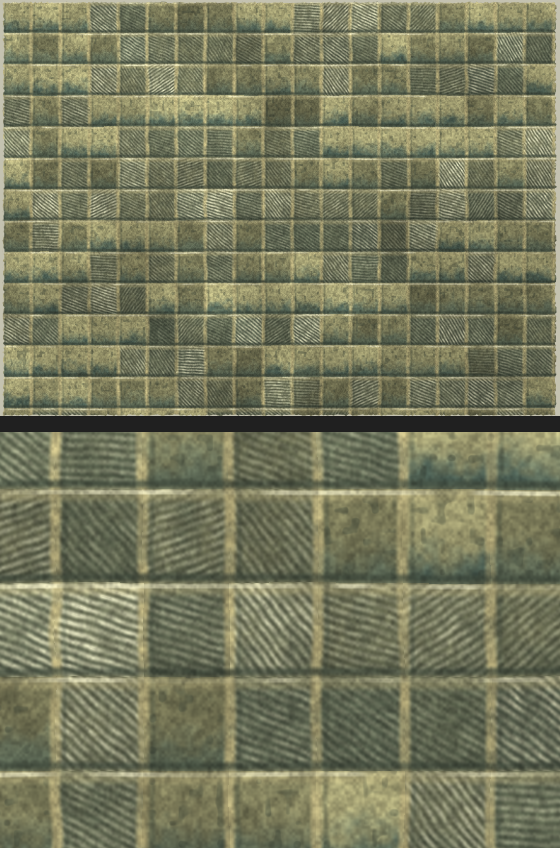
Top, the full canvas; bottom, a detail of the centre.
Write a WebGL 2 fragment shader that draws this texture.

```glsl
#version 300 es
precision highp float;

#define COLUMNS 19.0
#define ROWS 13.3
#define RUN_LENGTH 3.0
#define HATCH_LINES 11.0
#define HATCH_SHARE 0.47
#define BAR_HALF_WIDTH 0.06
#define SEAM_WIDTH 0.075
#define GRAIN 0.2
#define WOBBLE 0.025
#define BROAD_LIGHT 0.34

uniform vec2 u_resolution;
out vec4 outColor;

const vec3 SHADOW = vec3(0.23, 0.265, 0.215);
const vec3 TEAL = vec3(0.25, 0.33, 0.30);
const vec3 OLIVE = vec3(0.42, 0.42, 0.305);
const vec3 STRAW = vec3(0.65, 0.635, 0.455);
const vec3 GOLD = vec3(0.68, 0.64, 0.455);
const vec3 PALE = vec3(0.75, 0.75, 0.63);
const vec3 GLINT = vec3(0.84, 0.83, 0.70);
const vec3 BACKING = vec3(0.77, 0.76, 0.69);

float hash(vec2 p) {
  vec3 q = fract(vec3(p.xyx) * vec3(0.1031, 0.1030, 0.0973));
  q += dot(q, q.yzx + 33.33);
  return fract((q.x + q.y) * q.z);
}

float noise(vec2 p) {
  vec2 i = floor(p), f = fract(p);
  f = f * f * (3.0 - 2.0 * f);
  float low = mix(hash(i), hash(i + vec2(1, 0)), f.x);
  float high = mix(hash(i + vec2(0, 1)), hash(i + vec2(1, 1)), f.x);
  return mix(low, high, f.y);
}

// Soft band of the given half width around zero
float band(float d, float halfWidth, float blur) {
  return 1.0 - smoothstep(halfWidth - blur, halfWidth + blur, abs(d));
}

// Fine engraved lines, tilted differently in each cell
float hatch(vec2 f, vec2 id, vec2 grain, float pixel) {
  float tilt = mix(0.25, 1.0, hash(id + 17.0));
  float turn = hash(id + 29.0);
  if (turn < 0.12) tilt = -tilt;
  else if (turn < 0.24) tilt = 0.04;
  float phase = dot(f, vec2(-sin(tilt), cos(tilt))) * HATCH_LINES;
  phase += 0.3 * noise(grain * 5.0) + hash(id + 41.0);
  float fade = 1.0 - smoothstep(0.35, 0.8, pixel * HATCH_LINES);
  float wave = 0.5 + 0.5 * cos(6.2832 * phase) * fade;
  return wave * mix(0.35, 1.2, noise(grain * 7.0));
}

vec3 cellColor(vec2 f, vec2 id, vec2 grain, float pixel) {
  // Neighbours in a row share a kind, with some exceptions
  float run = floor((id.x + floor(hash(vec2(id.y, 7.0)) * RUN_LENGTH)) / RUN_LENGTH);
  float own = hash(id + 3.0);
  float kind = mix(hash(vec2(run, id.y) + 61.0), own, 0.35);
  float mottle = noise(grain * 4.0) * 0.6 + noise(grain * 11.0) * 0.4;

  if (kind < HATCH_SHARE) {
    float bright = pow(hash(id + 83.0), 1.8);
    vec3 ground = mix(SHADOW, mix(OLIVE, TEAL, 0.45 * own), 0.35 + 0.6 * mottle);
    ground = mix(ground, SHADOW, 0.35 * smoothstep(0.6, 1.0, f.y));
    float lines = hatch(f, id, grain, pixel) * mix(0.28, 0.9, bright);
    return mix(ground, PALE, clamp(lines + 0.12 * bright, 0.0, 1.0));
  }
  // Plain cells: mottled, stained teal toward the bottom
  float light = smoothstep(HATCH_SHARE, 0.72, kind) * 0.8 + 0.2 * own;
  vec3 color = mix(OLIVE * 0.95, STRAW, clamp(light + (mottle - 0.5) * 0.8, 0.0, 1.0));
  float stain = smoothstep(0.42, 1.0, f.y + (mottle - 0.5) * 0.45);
  color = mix(color, TEAL, stain * mix(0.5, 0.95, light));
  float pit = smoothstep(0.7, 0.9, noise(grain * 9.0 + 50.0));
  return mix(color, SHADOW, pit * 0.35);
}

void main() {
  vec2 uv = gl_FragCoord.xy / u_resolution;
  vec2 grain = vec2(uv.x - 0.0035, 0.9965 - uv.y) * vec2(COLUMNS / 0.985, ROWS);
  vec2 pixel = vec2(COLUMNS, ROWS) / u_resolution;
  vec2 wobble = vec2(noise(grain * 2.3), noise(grain * 0.7 + 90.0)) - 0.5;
  vec2 g = grain + wobble * vec2(WOBBLE * 2.0, WOBBLE);
  vec2 id = floor(g), f = g - id;
  vec2 d = f - step(0.5, f);

  vec3 color = cellColor(f, id, grain, max(pixel.x, pixel.y));

  // Raised upright bars, worn unevenly
  float wear = noise(grain * vec2(6.0, 7.0) + 20.0);
  float bar = band(d.x, BAR_HALF_WIDTH, 0.03 + pixel.x * 0.5);
  color = mix(color, GOLD, bar * mix(0.45, 1.0, wear));
  float barShade = band(d.x - 0.11, 0.025, 0.02 + pixel.x * 0.5);
  color = mix(color, SHADOW, barShade * 0.3);

  // Level seams: a shadow above a broken glint and a soft ledge
  float shade = band(d.y + SEAM_WIDTH * 0.65, SEAM_WIDTH * 0.6, 0.03 + pixel.y * 0.5);
  color = mix(color, SHADOW, shade * mix(0.5, 0.85, wear));
  float ledge = band(d.y - SEAM_WIDTH * 0.8, SEAM_WIDTH * 0.9, 0.05);
  color = mix(color, GOLD, ledge * 0.4);
  float glint = band(d.y - SEAM_WIDTH * 0.5, SEAM_WIDTH * 0.32, 0.01 + pixel.y * 0.5);
  float broken = smoothstep(0.2, 0.85, noise(grain * vec2(2.5, 1.0) + 70.0));
  color = mix(color, GLINT, glint * mix(0.15, 0.85, broken) * mix(0.6, 1.0, wear));

  // Fibrous grain
  float fiber = noise(grain * 17.0) * 0.6 + noise(grain * 30.0) * 0.4;
  color *= 1.0 + GRAIN * (fiber - 0.5) * 2.0;

  // Uneven light: each cell, patches of cells, and the whole field
  float patches = noise(grain * 0.42 + 11.0) * 0.6 + noise(grain * 1.1 + 37.0) * 0.4;
  color *= 1.0 + BROAD_LIGHT * (patches - 0.5) + 0.14 * (hash(id + 97.0) - 0.5);
  color *= 0.99 + 0.12 * (uv.y - 0.5) - 0.06 * (uv.x - 0.5);

  // Fuzzy outer edge over the pale backing
  float fuzz = (noise(grain * 14.0) - 0.5) * 0.004;
  vec2 inset = vec2(min(uv.x - 0.0065, 0.992 - uv.x), min(0.994 - uv.y, uv.y - 0.002));
  float cover = smoothstep(-0.0015, 0.0015, min(inset.x, inset.y) + fuzz);
  outColor = vec4(mix(BACKING, color, cover), 1.0);
}
```
